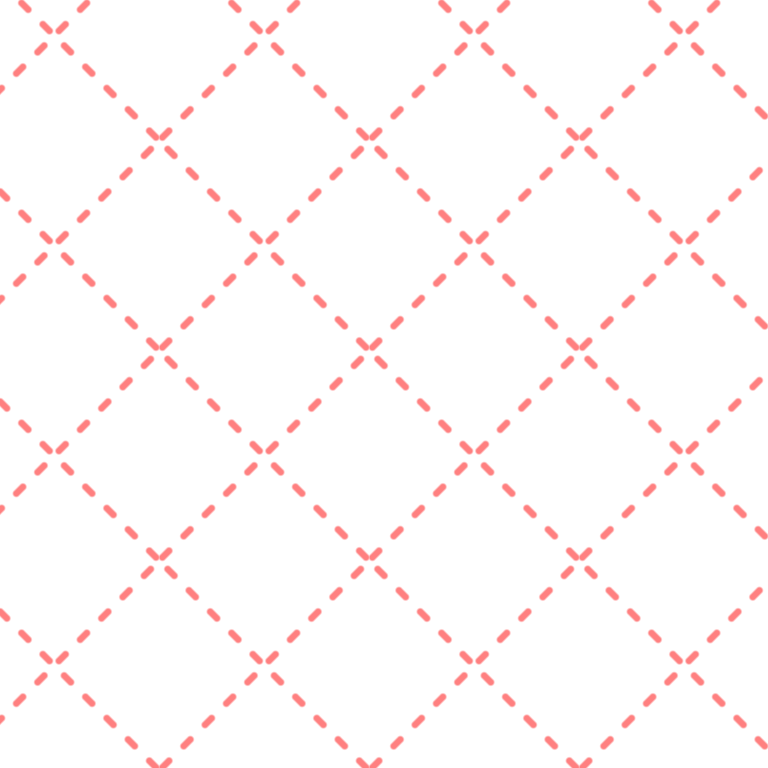
Give the GLSL for this pattern, as a three.js fragment shader.

```glsl
varying vec2 vUv;

const vec3 PAPER = vec3(1.0);
const vec3 PINK = vec3(1.0, 0.5, 0.5);

const float TILE = 0.27344;                 // side of the repeat
const vec2 CROSSING = vec2(0.2073, 0.8169); // where two stitch lines meet
const float DASHES = 10.0;                  // dashes per line in one repeat
const float PITCH = 0.02773;                // horizontal step between dashes
const float FIRST = 0.01536;                // horizontal offset of the first dash
const float HALF_LENGTH = 0.0061;           // half of the dash core, without caps
const float RADIUS = 0.0043;                // half of the dash width
const float SOFTNESS = 0.0017;              // half width of the blurred edge
const float SQRT2 = 1.41421;

// Distance to the nearest dash on the lines falling to the right
float fallingDashes(vec2 p) {
  // Bring the nearest diagonal line to the origin
  p.x -= TILE * floor((p.x + p.y) / TILE + 0.5);
  float across = (p.x + p.y) / SQRT2;

  // The dash sequence restarts at every repeat
  float along = mod(0.5 * (p.x - p.y) - FIRST + 0.5 * PITCH, TILE);
  float index = min(floor(along / PITCH), DASHES - 1.0);
  float local = (along - (index + 0.5) * PITCH) * SQRT2;

  // Round-ended dash
  return length(vec2(max(abs(local) - HALF_LENGTH, 0.0), across)) - RADIUS;
}

void main() {
  vec2 p = vUv - CROSSING;

  // Rising lines mirror the falling ones
  float dist = min(fallingDashes(p), fallingDashes(vec2(-p.x, p.y)));

  float ink = 1.0 - smoothstep(-SOFTNESS, SOFTNESS, dist);
  gl_FragColor = vec4(mix(PAPER, PINK, ink), 1.0);
}
```
